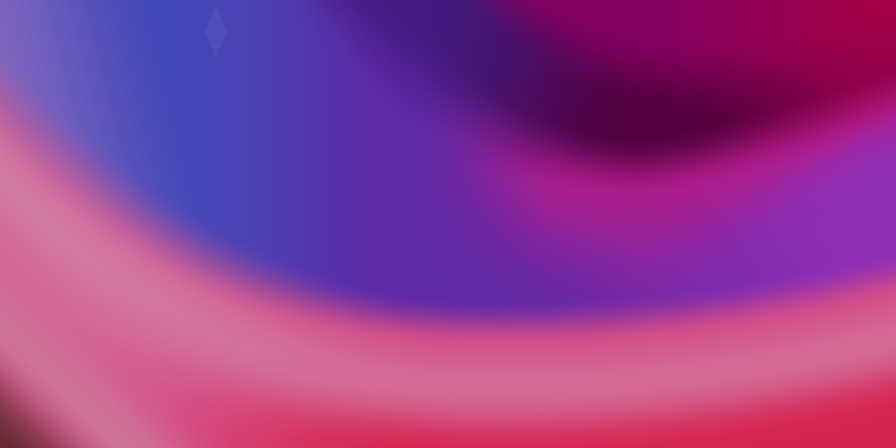
Reproduce this background procedurally as a Shadertoy shader.

```glsl
// Soft flowing silk gradient: indigo and violet folds over a rose band, with a dark plum wave.

// Valley curve with its lowest point at "low" and separate steepness per side.
float valley(float x, vec2 low, vec2 steep, vec2 power) {
    float left = max(low.x - x, 0.0);
    float right = max(x - low.x, 0.0);
    return low.y + steep.x * pow(left, power.x) + steep.y * pow(right, power.y);
}

// Soft step centred on zero.
float softEdge(float d, float width) {
    return smoothstep(-width, width, d);
}

// Bell-shaped falloff.
float bell(float d, float width) {
    return exp(-d * d / (width * width));
}

// Blue to violet field with a lilac left side.
vec3 violetField(vec2 p) {
    vec3 lilac = vec3(0.50, 0.40, 0.75);
    vec3 blue = vec3(0.265, 0.285, 0.725);
    vec3 violet = vec3(0.375, 0.16, 0.655);
    vec3 orchid = vec3(0.56, 0.18, 0.71);
    float diagonal = p.x + 0.25 * (p.y - 1.0);
    vec3 col = mix(lilac, blue, smoothstep(-0.08, 0.36, diagonal));
    col = mix(col, violet, smoothstep(0.38, 0.92, p.x));
    return mix(col, orchid, smoothstep(1.1, 2.0, p.x + 0.5 * (p.y - 0.4)));
}

// Rose band; depth is measured down from its upper edge.
vec3 roseBand(vec2 p, float depth) {
    vec3 rose = vec3(0.83, 0.28, 0.52);
    vec3 mauve = vec3(0.83, 0.43, 0.59);
    vec3 pink = vec3(0.84, 0.33, 0.57);
    vec3 red = vec3(0.84, 0.14, 0.31);
    vec3 brown = vec3(0.40, 0.17, 0.19);
    float toRight = smoothstep(0.1, 1.0, p.x);
    vec3 low = mix(pink, red, smoothstep(0.15, 0.9, p.x));
    vec3 col = mix(rose, low, smoothstep(0.12, 0.29, depth));
    vec3 ridge = mix(vec3(0.82, 0.49, 0.65), mauve, toRight);
    float ridgeDepth = mix(0.17, 0.145, toRight);
    col = mix(col, ridge, 0.9 * bell(depth - ridgeDepth, mix(0.17, 0.085, toRight)));
    // Shaded lower left corner with a pale rim
    float corner = p.x + 1.05 * p.y;
    col = mix(col, vec3(0.80, 0.48, 0.60), 0.8 * bell(corner - 0.29, 0.13));
    return mix(brown, col, smoothstep(0.0, 0.27, corner));
}

// Dark wave, indigo on the left and crimson on the right, with a brighter inside.
vec3 darkWave(vec2 p) {
    vec3 indigo = vec3(0.26, 0.10, 0.50);
    vec3 plum = vec3(0.32, 0.0, 0.25);
    vec3 wine = vec3(0.57, 0.0, 0.29);
    vec3 berry = vec3(0.52, 0.0, 0.38);
    vec3 crimson = vec3(0.64, 0.0, 0.28);
    vec3 col = mix(indigo, plum, smoothstep(0.88, 1.45, p.x + 0.3 * (0.75 - p.y)));
    col = mix(col, wine, smoothstep(1.5, 2.0, p.x));
    float inner = valley(p.x, vec2(1.56, 0.825), vec2(0.9, 0.4), vec2(2.0));
    vec3 inside = mix(berry, crimson, smoothstep(1.4, 2.0, p.x));
    return mix(col, inside, softEdge(p.y - inner, 0.10));
}

// Faint finely striped diamond.
float stripedDiamond(vec2 p, vec2 centre, vec2 size) {
    vec2 q = abs(p - centre) / size;
    float body = 1.0 - smoothstep(0.85, 1.05, q.x + q.y);
    return body * (0.6 + 0.4 * cos(40.0 * (q.x + 0.5 * q.y)));
}

void mainImage(out vec4 fragColor, in vec2 fragCoord) {
    vec2 p = fragCoord / iResolution.xy * vec2(2.0, 1.0);
    vec3 col = violetField(p);
    col = mix(col, vec3(0.52, 0.47, 0.78),
              0.25 * stripedDiamond(p, vec2(0.482, 0.93), vec2(0.026, 0.06)));

    // Magenta glow hanging below the dark wave
    float waveEdge = valley(p.x, vec2(1.43, 0.628), vec2(0.8, 0.36), vec2(2.0, 1.4));
    float below = max(waveEdge - p.y, 0.0);
    float glowWidth = mix(0.21, 0.09, smoothstep(1.4, 1.95, p.x));
    float glow = bell(below, glowWidth) * smoothstep(0.85, 1.3, p.x + 0.3 * (0.6 - p.y));
    col = mix(col, vec3(0.70, 0.11, 0.54), glow);

    // Dark wave
    float waveSoftness = mix(0.15, 0.075, smoothstep(0.8, 1.4, p.x));
    col = mix(col, darkWave(p), softEdge(p.y - waveEdge, waveSoftness));

    // Rose band
    float bandEdge = valley(p.x, vec2(1.12, 0.28), vec2(0.385, 0.14), vec2(2.3, 2.0));
    float bandDepth = bandEdge - p.y;
    float bandSoftness = mix(0.13, 0.055, smoothstep(0.0, 1.0, p.x));
    col = mix(col, roseBand(p, bandDepth), softEdge(bandDepth, bandSoftness));

    fragColor = vec4(col, 1.0);
}
```
